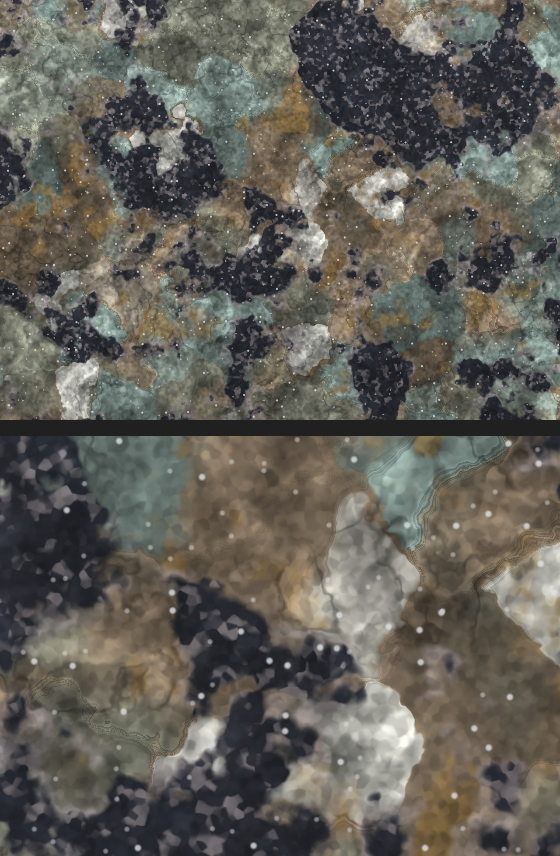
Top, the full canvas; bottom, a detail of the centre.
Write a Shadertoy shader that draws this texture.

```glsl
// Polished granite: blurred feldspar crystals, dark mica clusters, rusty stains and glints.

const vec3 OLIVE = vec3(0.42, 0.43, 0.38);
const vec3 BROWN = vec3(0.44, 0.385, 0.32);
const vec3 TEAL  = vec3(0.42, 0.48, 0.46);
const vec3 PALE  = vec3(0.70, 0.71, 0.69);
const vec3 RUST  = vec3(0.56, 0.44, 0.25);
const vec3 LILAC = vec3(0.50, 0.47, 0.48);
const vec3 MICA  = vec3(0.13, 0.14, 0.17);
const vec3 GLINT = vec3(0.88, 0.89, 0.90);

vec3 hash3(vec2 p) {
    vec3 h = fract(p.xyx * vec3(0.1031, 0.1030, 0.0973));
    h += dot(h, h.yxz + 33.33);
    return fract((h.xxy + h.yzz) * h.zyx);
}

// Cellular noise: three random values per cell, blended across soft borders
vec3 softCells(vec2 p, float sharpness) {
    vec2 base = floor(p);
    vec3 total = vec3(0.0);
    float weight = 0.0;
    for (int y = -1; y <= 1; y++)
    for (int x = -1; x <= 1; x++) {
        vec2 cell = base + vec2(x, y);
        vec2 offset = cell + hash3(cell).xy - p;
        float w = exp(-sharpness * dot(offset, offset));
        total += w * hash3(cell + 57.0);
        weight += w;
    }
    return total / weight;
}

// Four octaves of cellular noise
vec3 clouds(vec2 p) {
    vec3 sum = vec3(0.0);
    float amplitude = 0.533;
    for (int i = 0; i < 4; i++) {
        sum += amplitude * softCells(p, 6.0);
        p = mat2(1.6, 1.2, -1.2, 1.6) * p + 17.3;
        amplitude *= 0.5;
    }
    return sum;
}

// Long thin cells lying along the given angle
float streaks(vec2 p, float angle, vec2 density) {
    vec2 along = vec2(cos(angle), sin(angle));
    vec2 across = vec2(-along.y, along.x);
    return softCells(vec2(dot(p, along), dot(p, across)) * density, 6.0).x - 0.5;
}

// Round bright specks in a few of the cells
float specks(vec2 p, float share, float radius) {
    vec2 cell = floor(p);
    vec3 r = hash3(cell + 211.0);
    float d = length(p - cell - mix(vec2(0.3), vec2(0.7), r.xy));
    return step(1.0 - share, r.z) * (1.0 - smoothstep(0.3 * radius, radius, d));
}

vec3 crystalColor(vec3 id, float warmth) {
    vec3 color = mix(TEAL, OLIVE, smoothstep(0.2, 0.45, id.x));
    color = mix(color, BROWN, smoothstep(0.4, 0.7, 0.5 * id.x + warmth - 0.25));
    color *= mix(0.78, 1.22, id.y);
    return mix(color, PALE, 0.85 * smoothstep(0.88, 0.96, id.x));
}

void mainImage(out vec4 fragColor, in vec2 fragCoord) {
    vec2 p = fragCoord / iResolution.y;
    vec3 broad = clouds(p * 5.5 + 3.0);
    vec3 detail = clouds(p * 22.0 + 40.0);
    vec3 fine = softCells(p * 75.0, 7.0);
    vec3 grit = softCells(p * 150.0 + 9.0, 8.0);
    vec2 warped = p + 0.10 * (broad.xy - 0.5) + 0.05 * (detail.xy - 0.5);

    // Crystals with cleavage lines
    vec3 id = softCells(warped * 8.5 + 5.0, 28.0);
    vec3 color = crystalColor(id, broad.y);
    float angle = 0.9 + 1.8 * (id.z - 0.5);
    float cleaved = smoothstep(0.45, 0.7, id.y);
    color *= 1.0 + mix(0.12, 0.42, cleaved) * streaks(warped, angle, vec2(9.0, 65.0));
    color *= 1.0 + 0.9 * (detail.z - 0.5);

    // Rusty stains and brown seams
    float rust = smoothstep(0.62, 0.74, 0.5 * (broad.y + detail.x) + 0.05);
    color = mix(color, RUST, 0.6 * rust);
    float seam = smoothstep(0.07, 0.0, abs(detail.y - 0.5)) * smoothstep(0.4, 0.6, broad.x);
    color *= 1.0 - 0.25 * seam;

    // Mica clusters inside a granular lilac rim
    float mica = broad.z + 0.30 * (detail.y - 0.5) + 0.06 * (fine.x - 0.5);
    float rim = smoothstep(0.53, 0.60, mica) * smoothstep(0.4, 0.6, detail.x);
    color = mix(color, LILAC * (0.65 + 0.7 * fine.y), 0.6 * rim);
    float flakes = smoothstep(0.50, 0.85, 0.55 * fine.z + 0.45 * grit.x);
    vec3 micaColor = mix(MICA, LILAC, 0.75 * flakes) * (0.75 + 0.5 * detail.z);
    color = mix(color, micaColor, 0.95 * smoothstep(0.60, 0.66, mica));

    // Fine grain, glints and slow falloff of light
    color *= 1.0 + 0.22 * (fine.x - 0.5) + 0.26 * (grit.y - 0.5);
    color *= 0.91 + 0.20 * p.y;
    float glint = specks(p * 75.0, 0.035, 0.28) + 0.6 * specks(p * 120.0 + 7.0, 0.04, 0.35);
    color = mix(color, GLINT, 0.8 * min(glint, 1.0));
    fragColor = vec4(clamp(color, 0.0, 1.0), 1.0);
}
```
